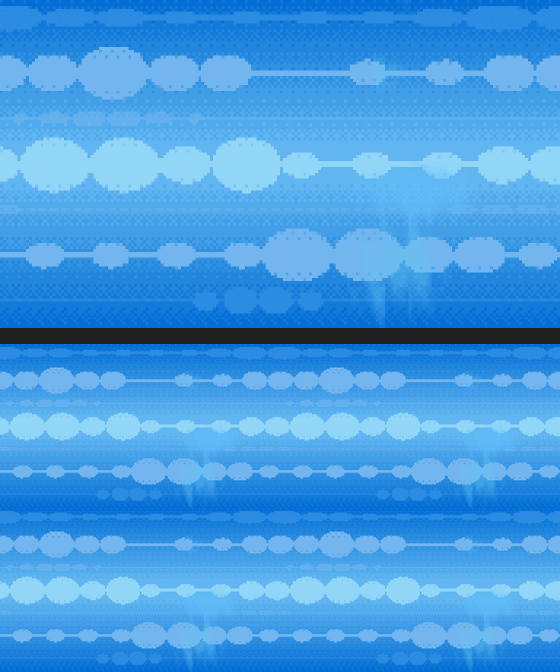
Top: one tile. Bottom: repeated 2 by 2.
Reproduce this background procedurally as a Shadertoy shader.

```glsl
// Pixel-dithered blue bands with horizontal strings of oval beads and pale water smudges.
#define GRID vec2(192.0, 112.0)
#define BEADS 9
#define FAINT_CELLS 16.0
#define RAMP_STEPS 6.0
#define DEEP vec3(0.01, 0.43, 0.83)
#define LIGHT vec3(0.38, 0.715, 0.945)
#define BEAD_PALE vec3(0.57, 0.84, 0.97)
#define BEAD_BLUE vec3(0.45, 0.71, 0.935)
#define BEAD_DIM vec3(0.19, 0.56, 0.89)
#define SMUDGE vec3(0.40, 0.77, 0.95)

float hash(vec2 c) {
    return fract(sin(dot(c, vec2(127.1, 311.7))) * 43758.5);
}

// Signed distance along a repeating axis of length one
float wrapDelta(float d) {
    return d - floor(d + 0.5);
}

// Ordered 4x4 dither threshold between 0 and 1
float bayer2(vec2 c) {
    c = mod(floor(c), 2.0);
    return mod(2.0 * c.x + 3.0 * c.y, 4.0);
}
float bayer4(vec2 c) {
    return (4.0 * bayer2(c) + bayer2(c * 0.5) + 0.5) / 16.0;
}

// Bead size 0, 1 or 2 from two waves: (amplitude, peak, ripple, ripple phase)
float sizeOf(float k, float base, vec4 wave) {
    float s = base + wave.x * cos(radians(40.0 * (k - wave.y)))
                   + wave.z * cos(radians(160.0 * k + wave.w));
    return clamp(floor(s + 0.5), 0.0, 2.0);
}
float radiusOf(float s) {
    return 0.035 + 0.0082 * s + 0.0028 * s * s;
}

// Closed string of touching beads; spare length opens up between small ones
float beadRow(vec2 p, float start, float base, vec4 wave, float missing,
              float flatness, float thread, float dither) {
    float spare = 1.0, joins = 0.0;
    for (int i = 0; i < BEADS; i++) {
        float k = float(i), s = sizeOf(k, base, wave);
        spare -= 2.0 * radiusOf(s);
        joins += max(0.0, 1.0 - 0.5 * (s + sizeOf(k + 1.0, base, wave)));
    }
    float cover = step(abs(p.y), thread), x = start;
    for (int i = 0; i < BEADS; i++) {
        float k = float(i), s = sizeOf(k, base, wave), next = sizeOf(k + 1.0, base, wave);
        float r = radiusOf(s);
        vec2 q = vec2(wrapDelta(p.x - x), p.y) / (r * vec2(1.0, flatness * (1.0 + 0.085 * s)));
        float holes = step(0.58, abs(q.y)) * step(dither, 0.1);
        if (k != missing) cover = max(cover, step(length(q), 1.0) * (1.0 - 0.45 * holes));
        x += r + radiusOf(next) + spare / joins * max(0.0, 1.0 - 0.5 * (s + next));
    }
    return cover;
}

// Thin thread with a cluster of small beads that shrink away from its peak
float faintRow(vec2 p, float peak, float reach, float flatness) {
    float x = wrapDelta(p.x - peak);
    float centre = (floor(x * FAINT_CELLS) + 0.5) / FAINT_CELLS;
    float r = 0.033 * (1.0 - centre * centre / (reach * reach));
    float bead = r > 0.004 ? step(length(vec2(x - centre, p.y / flatness)), r) : 0.0;
    return max(bead, 0.75 * step(abs(p.y), 0.003));
}

// Ragged soft patch
float patchAt(vec2 uv, vec2 centre, vec2 size, float rag) {
    vec2 d = vec2(wrapDelta(uv.x - centre.x), wrapDelta(uv.y - centre.y)) / size;
    return 1.0 - smoothstep(0.35, 1.0, length(d) + rag);
}

// Position relative to a string at the given height, in canvas widths
vec2 rowPoint(vec2 uv, float height) {
    return vec2(uv.x, (uv.y - height) * iResolution.y / iResolution.x);
}

vec3 scene(vec2 cell) {
    vec2 uv = (cell + 0.5) / GRID;
    float dither = bayer4(cell);

    // Banded background, dark at both ends
    float t = min(1.0, 1.14 * (1.0 - abs(2.0 * uv.y - 1.0)));
    vec3 col = mix(DEEP, LIGHT, min(1.0, floor(t * RAMP_STEPS + dither) / RAMP_STEPS));

    // Faint strings
    col = mix(col, BEAD_DIM, 0.85 * faintRow(rowPoint(uv, 0.083), 0.461, 0.16, 0.78));
    col = mix(col, BEAD_BLUE, 0.5 * faintRow(rowPoint(uv, 0.361), 0.92, 0.24, 0.25));
    col = mix(col, BEAD_BLUE, 0.6 * faintRow(rowPoint(uv, 0.639), 0.191, 0.22, 0.4));
    col = mix(col, BEAD_DIM, 0.85 * beadRow(rowPoint(uv, 0.946), 0.016, 0.75,
              vec4(1.1, -0.4, 0.0, 0.0), -1.0, 0.32, 0.003, 1.0));

    // Main strings
    col = mix(col, BEAD_BLUE, beadRow(rowPoint(uv, 0.222), 0.08, 0.6,
              vec4(1.3, 5.2, 0.4, -3.0), -1.0, 0.66, 0.0042, dither));
    col = mix(col, BEAD_PALE, beadRow(rowPoint(uv, 0.497), 0.098, 0.97,
              vec4(1.1, 0.87, 0.58, -80.0), -1.0, 0.66, 0.0056, dither));
    col = mix(col, BEAD_BLUE, beadRow(rowPoint(uv, 0.778), 0.094, 0.97,
              vec4(0.75, 0.5, 0.27, 220.0), 4.0, 0.66, 0.0042, dither));

    // Water smudges with vertical streaks, and rare dark specks
    float rag = 0.45 * hash(floor(cell / vec2(4.0, 14.0))) + 0.12 * sin(6.2832 * (uv.x * 23.0 + uv.y * 3.0));
    float wet = 0.45 * patchAt(uv, vec2(0.715, 0.19), vec2(0.12, 0.23), rag);
    wet = max(wet, 0.35 * patchAt(uv, vec2(0.69, 0.78), vec2(0.06, 0.07), rag));
    col = mix(col, SMUDGE, wet);
    col = mix(col, vec3(0.38, 0.74, 0.98), 0.7 * patchAt(uv, vec2(0.75, 0.41), vec2(0.14, 0.12), 0.4 * rag));
    return mix(col, DEEP, 0.6 * step(0.9997, hash(cell + 7.0)));
}

void mainImage(out vec4 fragColor, in vec2 fragCoord) {
    // Four samples smooth the cell edges
    vec3 sum = vec3(0.0);
    for (int i = 0; i < 4; i++) {
        vec2 offset = vec2(float(i % 2), float(i / 2)) * 0.5 - 0.25;
        sum += scene(floor((fragCoord + offset) / iResolution.xy * GRID));
    }
    fragColor = vec4(sum / 4.0, 1.0);
}
```
